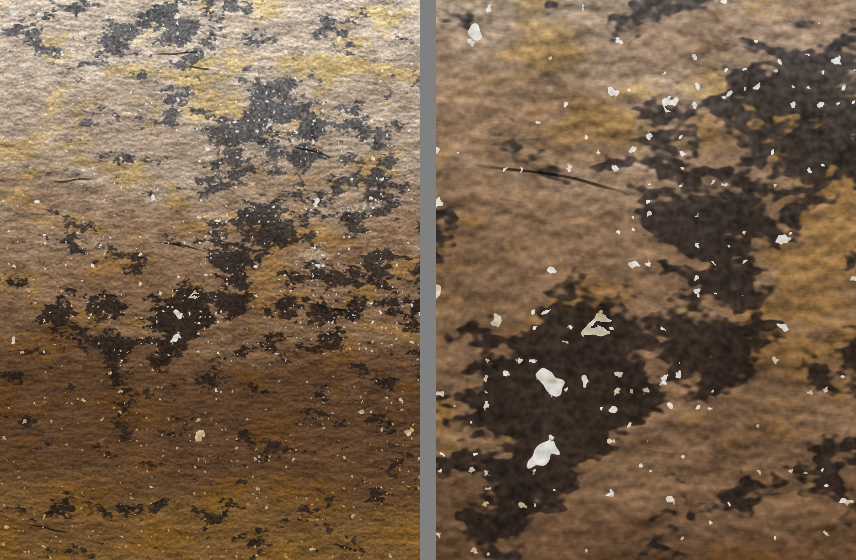
Left, the full canvas; right, a detail of the centre.
A WebGL 1 fragment shader for this texture:

```glsl
precision highp float;
// Weathered ochre wall: pale top, brown foot, ragged dark stains and chipped white flecks.
uniform vec2 u_resolution;

const vec3 PALE_PLASTER = vec3(0.79, 0.73, 0.66);
const vec3 TAN_PLASTER = vec3(0.66, 0.585, 0.51);
const vec3 WARM_BROWN = vec3(0.52, 0.41, 0.31);
const vec3 DEEP_BROWN = vec3(0.35, 0.25, 0.17);
const vec3 FOOT_OCHRE = vec3(0.45, 0.33, 0.18);
const vec3 STAIN_SLATE = vec3(0.37, 0.37, 0.38);
const vec3 STAIN_SOOT = vec3(0.17, 0.135, 0.115);
const vec3 CHIP_WHITE = vec3(0.90, 0.89, 0.87);
const vec3 CHIP_CREAM = vec3(0.74, 0.65, 0.48);
const float STAIN_LEVEL = 0.52;
const float STAIN_EDGE = 0.13;
const float GRAIN = 0.30;
const float RELIEF = 0.38;
const float SCRATCHES = 7.0;

vec2 hash2(vec2 p) {
  vec3 q = fract(p.xyx * vec3(0.1031, 0.1030, 0.0973));
  q += dot(q, q.yzx + 33.33);
  return fract((q.xx + q.yz) * q.zy);
}

float slope(vec2 cell, vec2 offset) {
  float angle = 6.2832 * hash2(cell + 57.0).x;
  return dot(vec2(cos(angle), sin(angle)), offset);
}

float gradientNoise(vec2 p) {
  vec2 i = floor(p), f = p - i, e = vec2(1.0, 0.0);
  vec2 u = f * f * f * (f * (f * 6.0 - 15.0) + 10.0);
  float low = mix(slope(i, f), slope(i + e.xy, f - e.xy), u.x);
  float high = mix(slope(i + e.yx, f - e.yx), slope(i + 1.0, f - 1.0), u.x);
  return mix(low, high, u.y);
}

float fbm(vec2 p, float gain) {
  float sum = 0.0, amp = 1.0;
  for (int i = 0; i < 5; i++) {
    sum += amp * gradientNoise(p);
    p = mat2(1.98, 0.30, -0.30, 1.98) * p + 17.3;
    amp *= gain;
  }
  return sum;
}

// Soft tilted ellipse, 1 at its centre
float blob(vec2 p, vec2 centre, vec2 radius, float tilt) {
  vec2 d = p - centre;
  float c = cos(tilt), s = sin(tilt);
  d = vec2(c * d.x + s * d.y, c * d.y - s * d.x) / radius;
  return exp(-dot(d, d));
}

// Where the stains gather
float stainDensity(vec2 p) {
  float d = 0.62 * blob(p, vec2(0.30, 0.95), vec2(0.20, 0.065), 0.1);
  d += 0.78 * blob(p, vec2(0.51, 0.75), vec2(0.17, 0.085), -0.15);
  d += 0.55 * blob(p, vec2(0.50, 0.61), vec2(0.20, 0.03), 0.15);
  d += 0.58 * blob(p, vec2(0.64, 0.49), vec2(0.19, 0.10), 0.0);
  d += 0.80 * blob(p, vec2(0.36, 0.45), vec2(0.15, 0.05), 0.75);
  d += 0.58 * blob(p, vec2(0.16, 0.44), vec2(0.08, 0.10), 0.0);
  return d + 0.12 * blob(p, vec2(0.4, 0.2), vec2(0.5, 0.15), 0.0);
}

// One jagged chip in some cells of a grid
float chips(vec2 p, float cells, float chance, float pixel) {
  vec2 g = p * cells, cell = floor(g);
  vec2 place = hash2(cell + cells), kind = hash2(cell + 2.0 * cells + 9.0);
  vec2 d = g - cell - 0.33 - 0.34 * place;
  float angle = 6.2832 * place.x, c = cos(angle), s = sin(angle);
  d = vec2(c * d.x + s * d.y, 1.5 * (c * d.y - s * d.x));
  float size = mix(0.10, 0.27, kind.y * kind.y);
  float dist = length(d) + 0.22 * gradientNoise(g * 5.0);
  float soft = 0.8 * pixel * cells;
  return step(kind.x, chance) * (1.0 - smoothstep(size - soft, size + soft, dist));
}

// Short thin cracks running nearly level
float scratches(vec2 p, float pixel) {
  float mask = 0.0;
  for (float i = 0.0; i < SCRATCHES; i++) {
    vec2 r = hash2(vec2(i, 4.0)), k = hash2(vec2(i, 11.0));
    vec2 d = p - r * vec2(0.75, 1.0);
    d.y += (k.x - 0.5) * 0.5 * d.x + 0.006 * gradientNoise(p * 28.0);
    float ends = 1.0 - smoothstep(0.4, 1.0, abs(d.x) / (0.02 + 0.04 * k.y));
    mask = max(mask, ends * (1.0 - smoothstep(0.0004, 0.0008 + pixel, abs(d.y))));
  }
  return mask;
}

void main() {
  float pixel = 1.0 / u_resolution.y;
  vec2 p = gl_FragCoord.xy * pixel;
  float bands = fbm(p * vec2(4.0, 11.0), 0.55);
  float mottle = fbm(p * vec2(17.0, 26.0) + 40.0, 0.75);
  float grain = gradientNoise(p * vec2(150.0, 190.0)) + 0.7 * gradientNoise(p * 310.0);

  // Plaster fading from pale top to brown foot
  float h = p.y + 0.12 * bands + 0.025 * mottle;
  vec3 colour = mix(FOOT_OCHRE, DEEP_BROWN, smoothstep(0.02, 0.23, h));
  colour = mix(colour, WARM_BROWN, smoothstep(0.27, 0.53, h));
  colour = mix(colour, TAN_PLASTER, smoothstep(0.50, 0.74, h));
  colour = mix(colour, PALE_PLASTER, smoothstep(0.74, 0.98, h));
  float ochre = smoothstep(0.05, 0.4, fbm(p * vec2(7.0, 13.0) + 80.0, 0.6));
  colour *= mix(vec3(1.0), vec3(1.06, 1.02, 0.83), ochre);

  // Fine relief lit from above
  vec2 q = p * vec2(30.0, 65.0);
  float relief = fbm(q, 0.6) - fbm(q + vec2(0.0, 0.22), 0.6);
  colour *= 1.0 + RELIEF * relief + GRAIN * grain * 0.6 + 0.14 * mottle;

  // Ragged stains, slate above and soot below
  float density = stainDensity(p);
  float ragged = fbm(p * vec2(11.0, 17.0) + 5.0, 0.75);
  float stain = smoothstep(-STAIN_EDGE, STAIN_EDGE, density + ragged - STAIN_LEVEL);
  vec3 stainColour = mix(STAIN_SOOT, STAIN_SLATE, smoothstep(0.42, 0.90, p.y));
  stainColour *= 1.0 + GRAIN * 1.6 * grain + 0.25 * mottle;
  colour = mix(colour, stainColour, 0.9 * stain);
  colour *= 1.0 - 0.6 * scratches(p, pixel);

  // Pale scraped places
  float scrape = blob(p, vec2(0.64, 0.628), vec2(0.055, 0.010), 0.2);
  scrape += 0.75 * blob(p, vec2(0.56, 0.545), vec2(0.04, 0.025), 0.3);
  scrape = smoothstep(0.35, 0.75, scrape + 0.5 * fbm(p * vec2(45.0, 80.0), 0.7));
  colour = mix(colour, TAN_PLASTER * (1.05 + 0.5 * grain), 0.75 * scrape);

  // Flecks in three sizes, thickest about the stains
  float crowd = (0.25 + 1.1 * density) * smoothstep(-0.3, 0.4, bands + 0.5 * ragged + 0.1);
  float fleck = chips(p, 24.0, 0.10 * crowd + 0.015, pixel);
  fleck = max(fleck, chips(p, 58.0, 0.22 * crowd + 0.02, pixel));
  fleck = max(fleck, chips(p, 105.0, 0.30 * crowd + 0.02, pixel));
  vec3 chipColour = mix(CHIP_CREAM, CHIP_WHITE, smoothstep(0.15, 0.55, p.y + 0.3 * mottle));
  colour = mix(colour, chipColour * (1.0 + 0.15 * grain), 0.92 * fleck);
  gl_FragColor = vec4(clamp(colour, 0.0, 1.0), 1.0);
}
```
